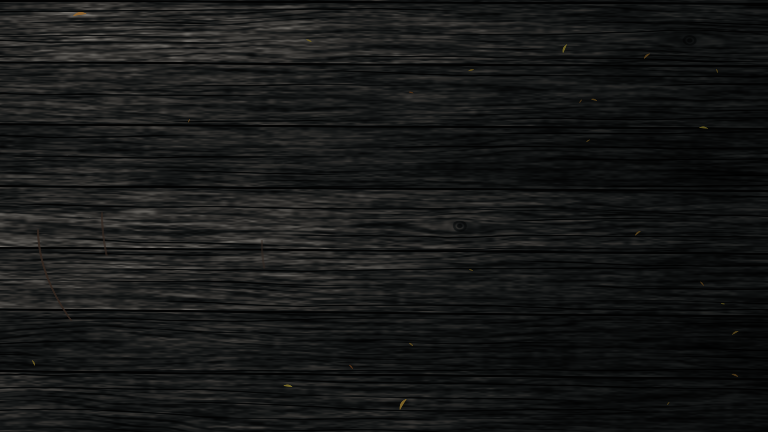
Write a WebGL 1 fragment shader that draws this texture.

```glsl
precision highp float;
// Seven dark weathered boards, slightly tilted, with black gaps between them.
// Stretched noise bent around knots gives grain and rings, thin wandering
// lines give cracks; small dry leaves and twigs lie scattered on top.
uniform vec2 u_resolution;

float hash(vec2 p) {
  return fract(sin(dot(p, vec2(127.1, 311.7))) * 43758.5453);
}

float noise(vec2 p) {
  vec2 i = floor(p), f = fract(p);
  f = f * f * (3.0 - 2.0 * f);
  return mix(mix(hash(i), hash(i + vec2(1.0, 0.0)), f.x),
             mix(hash(i + vec2(0.0, 1.0)), hash(i + 1.0), f.x), f.y);
}

float fbm(vec2 p) {
  float sum = 0.0, amp = 0.533;
  for (int i = 0; i < 4; i++) {
    sum += amp * noise(p);
    p = p * 2.03 + 7.1;
    amp *= 0.5;
  }
  return sum;
}

// Brightness of one board; v is the height within the board, in canvas units
float woodTone(float x, float v, float board, float px) {
  vec2 seed = vec2(board * 17.3, board * 9.7);
  vec2 e = vec2(x - mod(1.597 + 0.415 * board, 1.778), v - 0.085);
  float knot = 0.12 + 0.88 * step(mod(board, 3.0), 0.5) * step(board, 4.5);
  float bulge = knot * exp(-dot(e * vec2(13.0, 45.0), e * vec2(13.0, 45.0)));
  v -= e.y * 0.7 * bulge;
  v += 0.010 * (noise(vec2(x * 2.5, v * 12.0) + seed) - 0.5);

  // Thin dark growth rings in patches, over two scales of fibre
  float rings = v * 62.0 + 5.0 * fbm(vec2(x * 1.8, v * 12.0) + seed);
  float line = pow(0.5 + 0.5 * sin(6.2832 * rings), 4.0);
  line *= 0.35 + 0.8 * noise(vec2(x * 5.0, v * 25.0) + seed + 13.0);
  float fibre = fbm(vec2(x * 9.0, v * 130.0) + seed);
  float fine = noise(vec2(x * 60.0, v * 260.0) + seed);
  float w = 0.55 * fibre + 0.22 * fine + 0.23 * (1.0 - line);
  float tone = 0.012 + 0.4 * pow(w, 2.3);

  // Pale worn streaks
  float worn = noise(vec2(x * 6.0, v * 80.0) + seed + 31.0);
  tone += 0.04 * smoothstep(0.65, 0.95, worn) * (0.3 + fine);

  // Drying cracks: thin continuous lines that wander along the board
  for (int i = 0; i < 5; i++) {
    float n = float(i);
    vec2 s = seed + n * 5.3;
    float path = 0.028 * (n + 0.6) + 0.03 * (fbm(vec2(x * 1.7, n) + s) - 0.5);
    path += 0.02 * (hash(s) - 0.5) * (x - 0.9);
    float gate = smoothstep(0.4, 0.6, noise(vec2(x * 2.6, 3.0 * n) + s + 71.0));
    float crack = 1.0 - smoothstep(0.0003, 0.0005 + px, abs(v - path) + 0.0006 * (1.0 - gate));
    tone *= 1.0 - 0.85 * gate * crack;
  }

  // Uneven knot heart
  float r = length(e * vec2(1.0, 1.3)) + 0.006 * (fibre - 0.5);
  tone *= 1.0 - 0.5 * knot * (1.0 - smoothstep(0.001, 0.005, abs(r - 0.013)));
  tone *= 1.0 - 0.6 * knot * (1.0 - smoothstep(0.004, 0.008, r));
  return tone;
}

void main() {
  vec2 p = gl_FragCoord.xy / u_resolution.y;
  float px = 1.0 / u_resolution.y;
  float down = 1.0 - p.y;

  // Board index and position across it
  float row = (down - p.x * (0.004 + 0.007 * down)) / 0.143 - 0.01;
  row += 0.012 * (noise(vec2(p.x * 5.0, floor(row + 0.5) * 3.7)) - 0.5);
  float board = floor(row);
  float v = (row - board) * 0.143;
  float edge = min(v, 0.143 - v);

  // Light falls off to the right and the bottom; boards differ in age
  float light = mix(1.17, 0.45, smoothstep(0.3, 1.78, p.x));
  light *= mix(0.8, 1.0, smoothstep(0.0, 0.4, p.y));
  float age = 0.9 + 0.24 * cos(1.745 * (board - 3.5));
  float mottle = 0.68 + 0.64 * fbm(p * vec2(2.5, 7.0) + board * 5.0);
  float tone = woodTone(p.x, v, board, px) * light * age * mottle;

  // Rubbed board edges and black gaps
  tone *= 1.0 + 0.2 * smoothstep(0.132, 0.139, v);
  tone = mix(0.008, tone, smoothstep(0.0012, 0.0014 + px, edge));
  vec3 coolDark = vec3(0.90, 1.03, 1.05), warmPale = vec3(1.03, 1.0, 0.95);
  vec3 color = tone * mix(coolDark, warmPale, smoothstep(0.03, 0.18, tone));

  // Twigs: one long arc and two short straight ones
  for (int i = 0; i < 3; i++) {
    float n = float(i);
    float top = 0.472 + 0.0895 * n - 0.0515 * n * n;
    float t = (top - p.y) / (0.217 / (1.0 + 1.1 * n));
    float x = 0.088 + 0.148 * n + 0.111 * n * (n - 1.0) + 0.079 * t * t / (1.0 + 6.0 * n);
    float twig = 1.0 - smoothstep(0.0012, 0.0014 + px, abs(p.x - x));
    twig *= smoothstep(0.0, 0.03, t) * (1.0 - smoothstep(0.97, 1.0, t));
    color = mix(color, vec3(0.20, 0.15, 0.12), (0.85 - 0.2 * n) * twig);
  }

  // Dry leaves: curved slivers, mostly tiny
  for (int i = 0; i < 24; i++) {
    float n = float(i);
    vec2 center = vec2(1.778 * hash(vec2(n, 1.3)), hash(vec2(n, 4.7)));
    float size = pow(hash(vec2(n, 8.1)), 2.0);
    float turn = 2.4 * (hash(vec2(n, 2.9)) - 0.5);
    float c = cos(turn), s = sin(turn);
    vec2 q = mat2(c, -s, s, c) * (p - center);
    float u = q.x / (0.005 + 0.012 * size);
    float width = (0.0014 + 0.002 * size) * (1.0 - u * u);
    float d = abs(q.y + 0.004 * size * u * u) - width;
    float leaf = 1.0 - smoothstep(-0.5 * px, 0.5 * px, d);
    leaf *= 1.0 - smoothstep(0.9, 1.0, abs(u));
    vec3 dry = mix(vec3(0.50, 0.29, 0.14), vec3(0.68, 0.62, 0.22), hash(vec2(n, 6.3)));
    color = mix(color, dry * (0.6 + 0.4 * size) * (0.55 + 0.45 * light), 0.9 * leaf);
  }

  gl_FragColor = vec4(color, 1.0);
}
```
